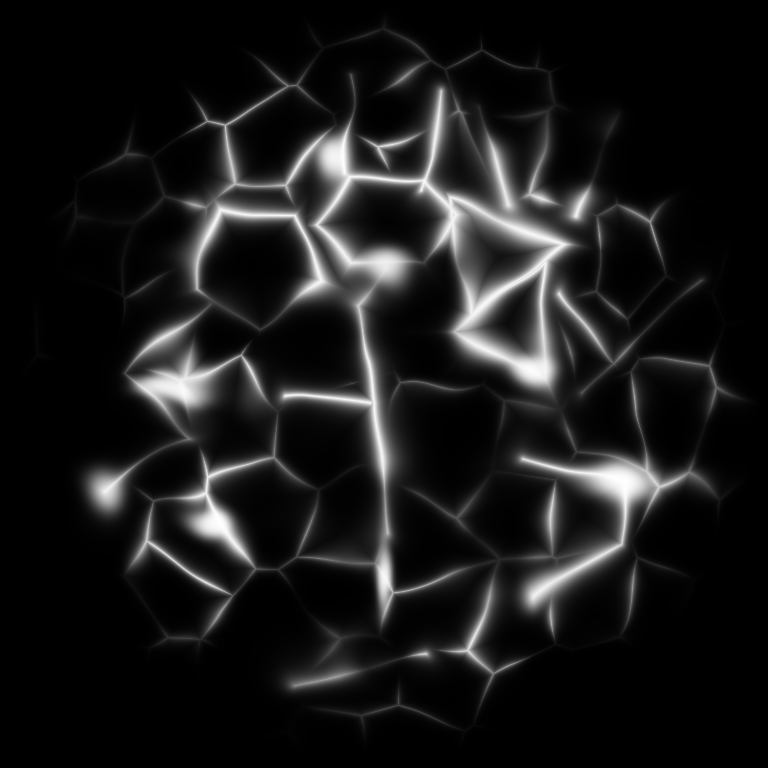
Give the GLSL for this background, as a three.js fragment shader.

```glsl
// Glowing white cracks over a dark globe: a warped Voronoi net, broken up by noise,
// joins a few large polygon plates, a central fissure and its limbs.
// Every crack is a distance turned into a thin core with a wide soft halo.
varying vec2 vUv;

float hash(vec2 p) {
  return fract(sin(dot(p, vec2(127.1, 311.7))) * 43758.5453);
}

vec2 hash2(vec2 p) {
  return vec2(hash(p), hash(p + 19.7));
}

float noise(vec2 p) {
  vec2 i = floor(p), f = fract(p);
  f = f * f * (3.0 - 2.0 * f);
  return mix(mix(hash(i), hash(i + vec2(1.0, 0.0)), f.x),
             mix(hash(i + vec2(0.0, 1.0)), hash(i + 1.0), f.x), f.y);
}

// Distance to the nearest border between Voronoi cells
float cellBorder(vec2 p) {
  vec2 cell = floor(p), f = fract(p), nearest = vec2(0.0);
  float best = 8.0, border = 8.0;
  for (int k = 0; k < 9; k++) {
    vec2 g = vec2(mod(float(k), 3.0), floor(float(k) / 3.0)) - 1.0;
    vec2 r = g + 0.1 + 0.8 * hash2(cell + g) - f;
    if (dot(r, r) < best) { best = dot(r, r); nearest = r; }
  }
  for (int k = 0; k < 25; k++) {
    vec2 g = vec2(mod(float(k), 5.0), floor(float(k) / 5.0)) - 2.0;
    vec2 r = g + 0.1 + 0.8 * hash2(cell + g) - f;
    vec2 across = r - nearest;
    if (dot(across, across) > 0.0001)
      border = min(border, dot(0.5 * (r + nearest), normalize(across)));
  }
  return border;
}

// Signed distance to a stretched regular polygon with a corner at angle turn
float plate(vec2 p, vec2 center, vec2 radius, float sides, float turn) {
  vec2 q = (p - center) / radius;
  float wedge = 6.28319 / sides;
  float a = mod(atan(q.y, q.x) - turn, wedge) - 0.5 * wedge;
  return (length(q) * cos(a) - cos(0.5 * wedge)) * min(radius.x, radius.y);
}

float segment(vec2 p, vec2 a, vec2 b) {
  vec2 d = b - a;
  return length(p - a - d * clamp(dot(p - a, d) / dot(d, d), 0.0, 1.0));
}

// Light of a crack at distance d: a peak of width w with a long tail
float crack(float d, float w) {
  d = abs(d);
  return w / (w + d) * exp(-d / 0.03);
}

float glow(vec2 p, vec2 center, vec2 radius) {
  vec2 q = (p - center) / radius;
  return exp(-dot(q, q));
}

void main() {
  // Organic bending, uneven width and uneven brightness
  vec2 p = vUv + 0.022 * (vec2(noise(vUv * 15.0), noise(vUv * 15.0 + 31.0)) - 0.5);
  float width = 0.0025 + 0.018 * pow(noise(vUv * 13.0 + 7.0), 3.0);
  float vary = 0.3 + 1.7 * smoothstep(0.15, 0.8, noise(vUv * 14.0 + 11.0));

  // Large plates of the upper half
  float top = plate(p, vec2(0.508, 0.711), vec2(0.094, 0.068), 6.0, 0.0);
  float left = plate(p, vec2(0.337, 0.655), vec2(0.085, 0.089), 5.0, -1.571);
  float right = plate(p, vec2(0.645, 0.665), vec2(0.088, 0.085), 3.0, 0.09);
  float low = plate(p, vec2(0.668, 0.575), vec2(0.085, 0.085), 3.0, 1.1);
  float plates = min(min(abs(top), abs(left)), min(abs(right), abs(low)));
  float outside = smoothstep(0.0, 0.05, min(min(top, left), min(right, low)));

  // Central fissure
  float lines = segment(p, vec2(0.505, 0.645), vec2(0.46, 0.60));
  lines = min(lines, segment(p, vec2(0.46, 0.60), vec2(0.495, 0.465)));
  lines = min(lines, segment(p, vec2(0.495, 0.465), vec2(0.507, 0.305)));
  lines = min(lines, segment(p, vec2(0.375, 0.483), vec2(0.49, 0.466)));
  // Limbs on the left, on the right and below
  lines = min(lines, segment(p, vec2(0.27, 0.61), vec2(0.165, 0.51)));
  lines = min(lines, segment(p, vec2(0.165, 0.51), vec2(0.24, 0.425)));
  lines = min(lines, segment(p, vec2(0.24, 0.425), vec2(0.13, 0.36)));
  lines = min(lines, segment(p, vec2(0.73, 0.62), vec2(0.81, 0.535)));
  lines = min(lines, segment(p, vec2(0.91, 0.64), vec2(0.765, 0.49)));
  lines = min(lines, segment(p, vec2(0.69, 0.405), vec2(0.81, 0.37)));
  lines = min(lines, segment(p, vec2(0.81, 0.37), vec2(0.81, 0.29)));
  lines = min(lines, segment(p, vec2(0.81, 0.29), vec2(0.69, 0.225)));
  lines = min(lines, segment(p, vec2(0.39, 0.11), vec2(0.55, 0.15)));
  // Row of upright streaks above the plates
  for (int i = 0; i < 4; i++) {
    float k = float(i);
    vec2 foot = vec2(0.455 + 0.1 * k, 0.775 - 0.02 * k);
    float lean = -0.015 * k * cos(3.14159 * k);
    lines = min(lines, segment(p, foot, foot + vec2(lean, 0.13)));
  }

  // Fine net, bulging to the rim, cleared around the large cracks and two hollows
  vec2 c = p - 0.5;
  float net = cellBorder(c * (1.0 + 1.1 * dot(c, c)) * 7.5 + 20.0) / 7.5;
  float gaps = smoothstep(0.2, 0.7, noise(vUv * 9.0 + 3.0)) * smoothstep(0.0, 0.06, lines);
  gaps *= 1.0 - glow(vUv, vec2(0.61, 0.41), vec2(0.13, 0.13));
  gaps *= 1.0 - glow(vUv, vec2(0.42, 0.42), vec2(0.1, 0.1));
  vec3 parts = vec3(crack(net, width) * gaps * outside, crack(plates, width), crack(lines, width));
  float light = length(parts) * vary;

  // Swollen junctions
  light += 1.8 * glow(p, vec2(0.81, 0.37), vec2(0.035, 0.022));
  light += 1.5 * glow(p, vec2(0.13, 0.36), vec2(0.022, 0.024));
  light += 1.6 * glow(p, vec2(0.44, 0.795), vec2(0.02, 0.022));
  light += 1.3 * glow(p, vec2(0.505, 0.65), vec2(0.025, 0.018));
  light += 1.5 * glow(p, vec2(0.70, 0.513), vec2(0.02, 0.015));
  light += 1.5 * glow(p, vec2(0.22, 0.49), vec2(0.035, 0.012));
  light += 1.8 * glow(p, vec2(0.268, 0.327), vec2(0.025, 0.015));
  light += 1.5 * glow(p, vec2(0.5, 0.25), vec2(0.008, 0.035));

  // Fade to the rim of the globe and soft tone curve
  light *= 1.0 - smoothstep(0.3, 0.5, length(vUv - 0.5));
  gl_FragColor = vec4(vec3(1.0 - exp(-1.4 * pow(light, 1.3))), 1.0);
}
```
